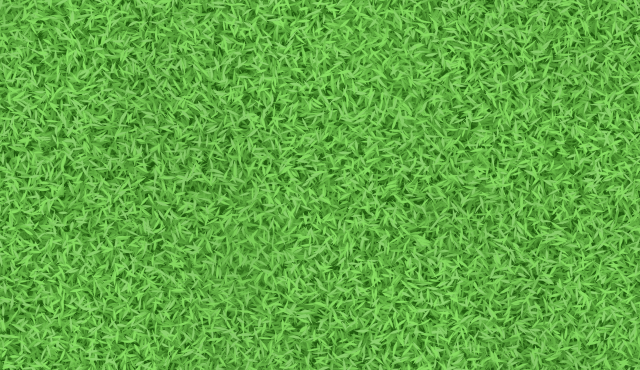
A Shadertoy shader for this texture:

```glsl
#define DEEP vec3(0.12, 0.35, 0.05)
#define SHADE vec3(0.23, 0.49, 0.13)
#define BODY vec3(0.32, 0.60, 0.21)
#define FRESH vec3(0.40, 0.71, 0.27)
#define VIVID vec3(0.53, 0.86, 0.38)
#define PALE vec3(0.55, 0.82, 0.43)
#define LAYERS 36
#define CELL 0.044
#define HALF_WIDTH 0.0033
#define TONE_JITTER 0.34
#define LAYER_FALLOFF 0.96
#define PATCH_FADE 0.28

// Integer hash: four values in 0..1 per cell and layer
vec4 hash4(ivec2 cell, int layer) {
    uvec4 v = uvec4(ivec4(cell, layer, cell.x + 57 * cell.y));
    v = v * 1664525u + 1013904223u;
    v += v.yzxy * v.wxyz;
    v ^= v >> 16u;
    v += v.yzxy * v.wxyz;
    return vec4(v >> 8u) / 16777216.0;
}

float valueNoise(vec2 p) {
    ivec2 i = ivec2(floor(p));
    vec2 f = fract(p);
    f = f * f * (3.0 - 2.0 * f);
    float low = mix(hash4(i, 99).x, hash4(i + ivec2(1, 0), 99).x, f.x);
    float high = mix(hash4(i + ivec2(0, 1), 99).x, hash4(i + ivec2(1, 1), 99).x, f.x);
    return mix(low, high, f.y);
}

// Five-step green ramp, from shadow to lit blade
vec3 grassRamp(float tone, float paleness) {
    float x = clamp((tone - 0.16) / 0.77, 0.0, 1.0) * 4.0;
    vec3 c = mix(DEEP, SHADE, clamp(x, 0.0, 1.0));
    c = mix(c, BODY, clamp(x - 1.0, 0.0, 1.0));
    c = mix(c, FRESH, clamp(x - 2.0, 0.0, 1.0));
    return mix(c, mix(VIVID, PALE, paleness), clamp(x - 3.0, 0.0, 1.0));
}

// Colour and coverage of one curved, tapered blade
vec4 blade(vec2 p, vec4 rnd, float layerTone, float pixel) {
    vec4 extra = fract(rnd * 61.0);
    float angle = 6.28318 * rnd.z;
    vec2 dir = vec2(cos(angle), sin(angle));
    float halfLength = CELL * mix(0.29, 0.48, extra.x);
    float along = dot(p, dir) / halfLength;
    float u = clamp(along, -1.0, 1.0);
    float bend = (extra.y - 0.5) * 0.26 * halfLength;
    float across = dot(p, vec2(-dir.y, dir.x)) - bend * (u * u - 0.4);

    float width = HALF_WIDTH * mix(0.75, 1.2, extra.z);
    float taper = width * (1.0 - along * along) * (1.0 - 0.3 * u);
    float cover = smoothstep(-0.75 * pixel, 0.75 * pixel, taper - abs(across));

    float side = clamp(across / width, -1.0, 1.0);
    float tone = layerTone + (rnd.w - 0.5) * TONE_JITTER + 0.06 * u + 0.05 * side;
    return vec4(grassRamp(tone, step(0.55, extra.w)), cover);
}

void mainImage(out vec4 fragColor, in vec2 fragCoord) {
    vec2 uv = fragCoord / iResolution.y;
    float pixel = 1.0 / iResolution.y;
    vec3 col = DEEP;

    // Stack blades from the dark ground up to the bright top
    for (int layer = 0; layer < LAYERS; layer++) {
        float layerTone = pow(LAYER_FALLOFF, float(LAYERS - 1 - layer));
        vec2 grid = uv / CELL + 8.0 * hash4(ivec2(7, 3), layer).xy;
        ivec2 corner = ivec2(floor(grid - 0.5));
        for (int k = 0; k < 4; k++) {
            ivec2 cell = corner + ivec2(k % 2, k / 2);
            vec4 rnd = hash4(cell, layer);
            vec2 p = (grid - vec2(cell) - rnd.xy) * CELL;
            vec4 b = blade(p, rnd, layerTone, pixel);
            col = mix(col, b.rgb, b.a);
        }
    }

    // Broad worn patches and gentle light variation
    float broad = valueNoise(uv * 3.0 + 4.0);
    float worn = smoothstep(0.5, 0.95, 0.7 * broad + 0.3 * valueNoise(uv * 9.0));
    col = mix(col, FRESH, PATCH_FADE * worn);
    col *= 0.97 + 0.06 * valueNoise(uv * 5.0 + 20.0);
    fragColor = vec4(col, 1.0);
}
```
